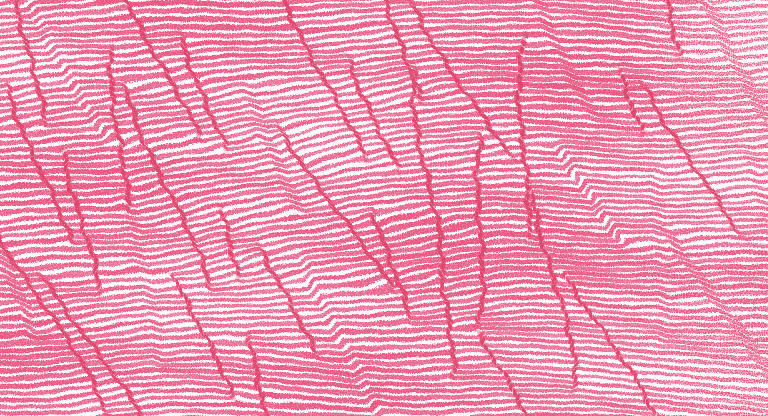
A Shadertoy shader for this pattern:

```glsl
// Pink pen lines stacked in rows, broken and shifted along steep dark fault traces.

#define LINES 60.0         // rows per canvas height
#define PEN 0.305          // half pen width, in rows
#define FAULTS 40          // number of fault traces
#define FAULT_WIDTH 0.0054 // half width of a dark trace
#define LEAN 0.62          // largest sideways drift of a trace
#define SHIFT 0.75         // row shift on either side of a fault
#define GRAIN 250.0        // paper grains per canvas height
#define SOFTNESS 0.70      // edge softness, in pixels

const vec3 PAPER = vec3(0.985, 0.978, 0.985);
const vec3 INK_LIGHT = vec3(0.935, 0.57, 0.70);
const vec3 INK_DEEP = vec3(0.92, 0.37, 0.53);
const vec3 INK_OVERLAP = vec3(0.86, 0.25, 0.40);

vec2 hash2(vec2 p) {
    vec2 q = vec2(dot(p, vec2(127.1, 311.7)), dot(p, vec2(269.5, 183.3)));
    return fract(sin(q) * 43758.545);
}

// Distance to the nearest scattered point
float cellular(vec2 p) {
    vec2 cell = floor(p), f = p - cell;
    float nearest = 2.0;
    for (int y = -1; y <= 1; y++) {
        for (int x = -1; x <= 1; x++) {
            vec2 o = vec2(x, y);
            nearest = min(nearest, length(o + hash2(cell + o) - f));
        }
    }
    return nearest;
}

// Gentle folding of the rows, uneven spacing and a small hand tremor
float folds(vec2 p) {
    return 0.9 * sin(p.x * 2.9 + p.y * 2.3 + 0.6)
         + 0.45 * sin(p.x * 6.1 - p.y * 5.1 + 2.0)
         + 0.14 * sin(p.x * 13.0 + p.y * 19.0)
         + 0.16 * sin(p.y * 41.0 + p.x * 3.0)
         + 0.07 * sin(p.x * 37.0 + p.y * 83.0)
         + 0.05 * sin(p.x * 91.0 - p.y * 67.0);
}

// x: row shift caused by all faults, y: darkness of the traces
vec2 faults(vec2 p, float aspect, float pixel) {
    vec2 result = vec2(0.0);
    for (int i = 0; i < FAULTS; i++) {
        float k = float(i);
        vec2 place = hash2(vec2(k, 3.0));
        vec2 form = hash2(vec2(k, 17.0));
        vec2 kind = hash2(vec2(k, 41.0));

        // Leaning, bent and jagged path
        float startX = aspect * pow((k + place.x) / float(FAULTS), 1.1);
        float midY = 0.05 + 0.95 * fract(k * 0.618 + 0.35);
        float reach = mix(0.10, 0.29, place.y);
        float path = startX + mix(-0.12, LEAN, form.x) * (midY - p.y)
                   + 0.026 * sin(p.y * 8.0 + k * 2.4)
                   + 0.0030 * sin(p.y * LINES * 2.1 + k)
                   + 0.0032 * sin(p.y * LINES * 0.9 + k * 5.0);
        float d = p.x - path;
        float along = smoothstep(0.0, 0.05, reach - abs(p.y - midY));

        // Some faults only bend the rows and leave no dark trace
        float dark = step(0.4, kind.x);
        float ramp = mix(0.014, 0.006, dark);
        float amount = SHIFT * mix(0.4, 1.1, form.y) * (kind.y < 0.7 ? 1.0 : -1.0);
        result.x += along * amount * clamp(d / ramp, -1.0, 1.0) * exp(-abs(d) / 0.09);

        // Beaded trace where the pen overlaps itself
        float bead = sin(p.y * LINES * 6.283 + k) + 0.8 * sin(p.y * 47.0 + k * 3.0);
        float width = FAULT_WIDTH * (0.95 + 0.25 * bead);
        float trace = 1.0 - smoothstep(width - pixel, width + pixel, abs(d));
        result.y = max(result.y, trace * along * dark);
    }
    return result;
}

void mainImage(out vec4 fragColor, in vec2 fragCoord) {
    vec2 p = fragCoord / iResolution.y;
    float aspect = iResolution.x / iResolution.y;
    vec2 fault = faults(p, aspect, 0.9 / iResolution.y);
    float grain = smoothstep(0.1, 0.8, cellular(p * GRAIN));
    float blotch = cellular(p * vec2(14.0, 30.0) + 5.0) - 0.5;

    // Row coordinate; steep parts keep their pen width
    float row = p.y * LINES + folds(p) + fault.x;
    float slope = length(vec2(dFdx(row), dFdy(row)));
    float steep = clamp(slope * iResolution.y / LINES, 0.9, 1.4);
    float id = floor(row);

    // Pressure differs by region, by row and along each row
    float region = sin(p.x * 4.3 + p.y * 5.0 + 1.0) * sin(p.y * 9.0 - p.x * 2.0);
    float swell = 0.6 * sin(p.x * 9.0 + id * 2.3) + 0.4 * sin(p.x * 31.0 + id * 4.1);
    float halfWidth = PEN * steep + 0.035 * swell + 0.06 * region
                    + 0.07 * (hash2(vec2(id, 7.0)).x - 0.5) + 0.14 * (0.5 - grain);
    float soft = clamp(SOFTNESS * slope, 0.04, 0.19);
    float ink = 1.0 - smoothstep(halfWidth - soft, halfWidth + soft, abs(fract(row) - 0.5));

    // Worn paper toward the right edge
    float worn = smoothstep(0.80, 0.97, p.x / aspect) * (0.6 + 0.4 * sin(p.y * 7.0 + 1.5));
    ink *= 1.0 - 0.5 * worn * grain;

    // Grainy ink over paper, darker along the traces
    float tone = 0.62 - 0.9 * (grain - 0.5) + 0.2 * sin(id * 2.7 + p.x * 5.0)
               + 0.2 * region - 0.3 * blotch;
    vec3 inkColor = mix(INK_LIGHT, INK_DEEP, clamp(tone, 0.0, 1.2));
    vec3 color = mix(PAPER, inkColor, ink);
    color = mix(color, INK_OVERLAP, fault.y * (0.72 + 0.2 * ink - 0.2 * grain));
    fragColor = vec4(color, 1.0);
}
```
